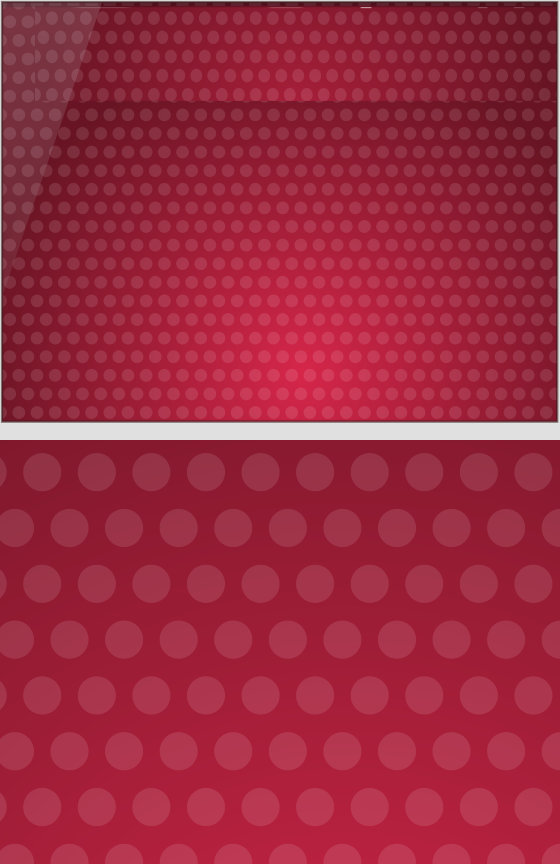
Top, the full canvas; bottom, a detail of the centre.
Give the GLSL for this pattern, as a WebGL 2 fragment shader.

```glsl
#version 300 es
precision highp float;
// Glossy crimson panel: a staggered lattice of pale dots over a radial glow,
// with a header band carrying its own tighter lattice, a slanted glass sheen
// at the upper left and a thin bevelled frame. Distances give all the edges.

uniform vec2 u_resolution;
out vec4 fragColor;

// Coverage of a shape from its signed distance (negative inside)
float fill(float dist, float soft) {
    return 1.0 - smoothstep(-soft, soft, dist);
}

// Signed distance to a rectangle given by two corners
float rectDist(vec2 p, vec2 lo, vec2 hi) {
    vec2 d = abs(p - 0.5 * (lo + hi)) - 0.5 * (hi - lo);
    return length(max(d, 0.0)) + min(max(d.x, d.y), 0.0);
}

// Lattice of ellipses, every other row shifted by half a pitch
float dots(vec2 p, vec2 origin, vec2 pitch, vec2 radius, float soft) {
    vec2 cell = (p - origin) / pitch;
    cell.x -= 0.5 * mod(floor(cell.y + 0.5), 2.0);
    vec2 local = (fract(cell + 0.5) - 0.5) * pitch;
    return fill((length(local / radius) - 1.0) * min(radius.x, radius.y), soft);
}

// Crimson ramp from the dark rim to the hot centre
vec3 crimson(float heat) {
    return mix(vec3(0.41, 0.08, 0.14), vec3(0.84, 0.15, 0.29), clamp(heat, 0.0, 1.0));
}

void main() {
    // Design space: 768 x 580 units, y downwards
    vec2 p = gl_FragCoord.xy / u_resolution;
    p = vec2(p.x, 1.0 - p.y) * vec2(768.0, 580.0);
    float soft = 0.6 * 768.0 / u_resolution.x;

    // Body: glow low on the panel, under the wide lattice
    vec3 color = crimson(1.0 - length(p - vec2(415.0, 510.0)) / 450.0);
    float bodyDots = dots(p, vec2(0.85, 208.0), vec2(24.95, 25.45), vec2(8.7), soft);
    color = mix(color, vec3(1.0, 0.95, 0.97), 0.115 * bodyDots);

    // Header band: brightest at its lower middle, with narrower dots
    vec3 header = crimson(0.58 - 0.58 * length((p - vec2(405.0, 145.0)) / vec2(345.0, 290.0)));
    float headerDots = dots(p, vec2(59.5, 51.0), vec2(23.3, 26.2), vec2(8.1, 9.2), soft);
    header = mix(header, vec3(1.0, 0.95, 0.97), 0.115 * headerDots);
    color = mix(color, header, fill(rectDist(p, vec2(48.0, 8.0), vec2(764.0, 138.0)), soft));

    // Dark strip along the top
    color *= 1.0 - 0.22 * fill(p.y - 10.0, soft);

    // Broken highlights on the header's upper edge: centre, half width, strength
    vec3 glints[5] = vec3[5](vec3(140.0, 45.0, 0.22), vec3(392.0, 28.0, 0.25),
        vec3(502.0, 9.0, 0.75), vec3(662.0, 8.0, 0.3), vec3(712.0, 9.0, 0.25));
    for (int i = 0; i < 5; i++) {
        float along = 1.0 - smoothstep(0.6, 1.0, abs(p.x - glints[i].x) / glints[i].y);
        color = mix(color, vec3(0.9, 0.85, 0.84), glints[i].z * along * fill(abs(p.y - 10.5) - 0.7, soft));
    }

    // Glass sheen: a slanted wedge, strongest at the top
    float sheen = fill((p.x - 140.0 + 0.34 * (p.y - 3.0)) * 0.947, soft);
    color = mix(color, vec3(0.85, 0.9, 0.92), sheen * mix(0.16, 0.08, clamp(p.y / 400.0, 0.0, 1.0)));

    // Frame: dark inner line, warm grey bevel, pale outside
    float edge = rectDist(p, vec2(2.0, 2.0), vec2(765.0, 577.5));
    color = mix(color, vec3(0.24, 0.1, 0.12), 0.7 * fill(abs(edge + 1.6) - 0.8, soft));
    color = mix(color, vec3(0.49, 0.44, 0.43), fill(-edge - 0.8, soft));
    color = mix(color, vec3(0.89), fill(0.8 - edge, soft));

    fragColor = vec4(color, 1.0);
}
```
